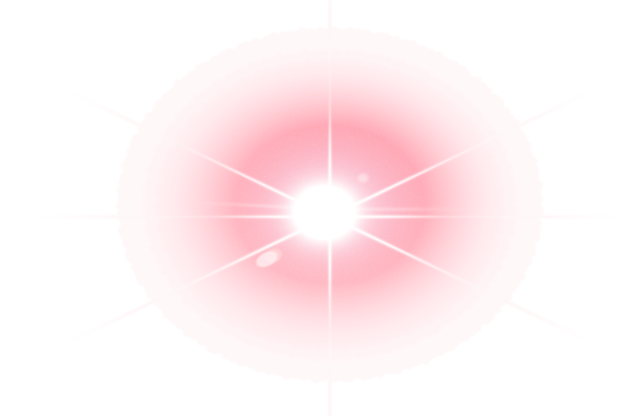
A Shadertoy shader for this background:

```glsl
const vec2 HALO_CENTER = vec2(0.795, 0.508);
const vec2 HALO_RADII = vec2(0.520, 0.432);
const vec2 CORE_CENTER = vec2(0.782, 0.489);
const vec2 CORE_RADII = vec2(0.086, 0.074);
const vec2 RAY_CENTER = vec2(0.795, 0.479);
const float DESIGN_ASPECT = 512.0 / 332.0;

const vec3 WHITE = vec3(1.0);
const vec3 ROSE = vec3(1.0, 0.655, 0.705);
const vec3 ORCHID = vec3(0.985, 0.705, 0.780);
const vec3 RAY_TINT = vec3(0.995, 0.930, 0.940);

const int RAY_COUNT = 4;
const float RAY_ANGLES[4] = float[4](0.0, 0.447, 1.5708, 2.6946);
const float RAY_REACH[4] = float[4](0.36, 0.52, 0.36, 0.48);
const float RAY_WIDTH = 0.0062;
const float GRAIN_CELLS = 160.0;
const float GRAIN_STRENGTH = 0.018;

float hash(vec2 p) {
    vec3 q = fract(vec3(p.xyx) * 0.1031);
    q += dot(q, q.yzx + 33.33);
    return fract((q.x + q.y) * q.z);
}

// Distance to the nearest jittered cell point
float cellNoise(vec2 p) {
    vec2 cell = floor(p);
    float nearest = 2.0;
    for (int y = -1; y <= 1; y++) {
        for (int x = -1; x <= 1; x++) {
            vec2 c = cell + vec2(x, y);
            vec2 site = c + vec2(hash(c), hash(c + 57.0));
            nearest = min(nearest, length(p - site));
        }
    }
    return nearest;
}

// Layered sines roughen the rim
float rimWobble(float angle) {
    return 0.004 * sin(angle * 47.0) + 0.004 * sin(angle * 83.0 + 1.7)
         + 0.003 * sin(angle * 139.0 + 0.6);
}

float disc(float radius, float edge, float softness) {
    return 1.0 - smoothstep(edge - softness, edge + softness, radius);
}

float ellipseBlob(vec2 p, vec2 center, vec2 radii, float angle) {
    vec2 d = p - center;
    float c = cos(angle), s = sin(angle);
    return length(vec2(c * d.x + s * d.y, c * d.y - s * d.x) / radii);
}

vec3 halo(vec2 p, float pixel) {
    vec2 q = (p - HALO_CENTER) / HALO_RADII;
    float r = length(q);
    float rim = r + rimWobble(atan(q.y, q.x));
    float soft = 2.0 * pixel + 0.004;

    // Pale stepped bands around a soft pink body
    float bands = 0.085 * disc(rim, 0.985, soft) + 0.045 * disc(rim, 0.865, soft + 0.008)
                + 0.045 * disc(rim, 0.805, soft + 0.012);
    float body = pow(clamp((0.80 - r) / 0.36, 0.0, 1.0), 1.5);
    float lean = dot(q / max(r, 0.001), vec2(0.35, 0.94));
    float strength = 0.88 + 0.13 * lean * smoothstep(0.1, 0.5, r);
    float amount = bands + (0.98 - bands) * body * strength;

    vec3 pigment = mix(ORCHID, ROSE, smoothstep(0.15, 0.48, r));
    vec3 color = mix(WHITE, pigment, amount);
    float grain = cellNoise(p * GRAIN_CELLS) - 0.45;
    return color + vec3(0.2, 1.0, 0.9) * grain * GRAIN_STRENGTH * body;
}

vec3 addRays(vec3 color, vec2 p, float pixel) {
    vec2 d = p - RAY_CENTER;
    for (int i = 0; i < RAY_COUNT; i++) {
        vec2 axis = vec2(cos(RAY_ANGLES[i]), sin(RAY_ANGLES[i]));
        float along = abs(dot(d, axis));
        float across = abs(d.x * axis.y - d.y * axis.x);
        float reach = RAY_REACH[i];
        float taper = clamp(along / reach, 0.0, 1.0);
        float width = RAY_WIDTH * mix(1.0, 0.45, taper) + 0.5 * pixel;

        // Faint pink trail, then the bright shaft
        float trail = disc(across, 0.0045, 0.002 + pixel) * (1.0 - smoothstep(0.40, 0.74, along));
        color = min(color, mix(WHITE, RAY_TINT, 0.6 * trail));
        float shaft = exp(-across * across / (width * width * 0.5));
        float fade = 1.0 - smoothstep(0.25, 1.05, taper);
        color = mix(color, WHITE, 0.92 * shaft * max(fade, 0.25 * (1.0 - smoothstep(0.3, 0.6, along))));
    }
    // Thin side streaks
    float streak = exp(-pow((d.y - 0.018 - 0.05 * max(-d.x, 0.0)) / 0.005, 2.0));
    return mix(color, WHITE, 0.28 * streak * (1.0 - smoothstep(0.12, 0.37, abs(d.x))));
}

void mainImage(out vec4 fragColor, in vec2 fragCoord) {
    vec2 p = fragCoord / iResolution.xy * vec2(DESIGN_ASPECT, 1.0);
    float pixel = 1.0 / iResolution.y;
    vec3 color = addRays(halo(p, pixel), p, pixel);

    // Lens ghosts
    float ghost = ellipseBlob(p, vec2(0.643, 0.377), vec2(0.030, 0.018), 0.45);
    float ghostTail = ellipseBlob(p, vec2(0.660, 0.386), vec2(0.022, 0.018), 0.45);
    float spark = ellipseBlob(p, vec2(0.875, 0.572), vec2(0.015, 0.013), 0.0);
    color = mix(color, vec3(1.0, 0.88, 0.86), 0.5 * disc(ghostTail, 0.9, 0.2));
    color = mix(color, vec3(1.0, 0.94, 0.95), 0.8 * disc(ghost, 0.9, 0.2));
    color = mix(color, vec3(1.0, 0.90, 0.92), 0.65 * disc(spark, 0.8, 0.5));

    // White core with a soft bloom
    float core = length((p - CORE_CENTER) / CORE_RADII);
    float bloom = exp(-2.8 * pow(max(core - 0.85, 0.0), 1.2));
    color = mix(color, WHITE, bloom);
    fragColor = vec4(clamp(color, 0.0, 1.0), 1.0);
}
```
